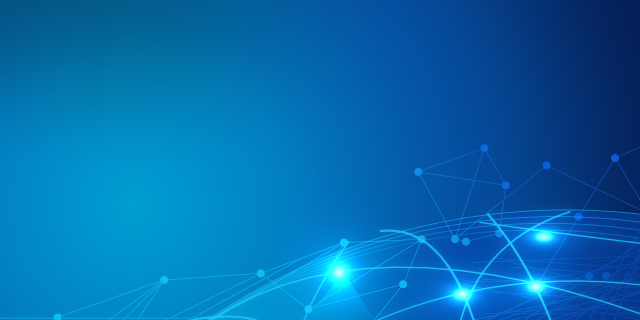
Give the GLSL for this background, as a WebGL 1 fragment shader.

```glsl
precision highp float;
// Blue gradient with a glowing globe of arcs and a web of linked nodes at the lower right.
uniform vec2 u_resolution;

vec2 p;       // position, canvas height = 1
float pixel;  // size of one pixel in the same units

float hash(float n) { return fract(sin(n * 127.1) * 43758.55); }

float cover(float dist, float halfWidth) {
  return clamp((halfWidth - dist) / pixel + 0.5, 0.0, 1.0);
}

float segmentDistance(vec2 a, vec2 b) {
  vec2 ab = b - a;
  return length(p - a - ab * clamp(dot(p - a, ab) / dot(ab, ab), 0.0, 1.0));
}

// Thin line from a to b
float link(vec2 a, vec2 b) { return 0.6 * cover(segmentDistance(a, b), 0.0013); }

// Thin line with a round node at its start
float strand(vec2 a, vec2 b) {
  return max(link(a, b), 0.85 * cover(length(p - a), 0.0125));
}

// Quadratic curve, with a soft halo
float arc(vec2 a, vec2 bend, vec2 b, float halfWidth) {
  float dist = 9.0;
  vec2 last = a;
  for (int i = 1; i <= 14; i++) {
    float t = float(i) / 14.0;
    vec2 next = mix(mix(a, bend, t), mix(bend, b, t), t);
    dist = min(dist, segmentDistance(last, next));
    last = next;
  }
  return 0.8 * cover(dist, halfWidth) + 0.14 * exp(-dist * 90.0);
}

// Bright hub: white core, cyan halo, flattened by stretch
vec3 hub(vec2 center, float stretch) {
  vec2 q = (p - center) * vec2(1.0, stretch);
  float r = dot(q, q);
  return vec3(0.7, 0.95, 0.9) * exp(-r * 2600.0)
       + vec3(0.04, 0.5, 0.55) * exp(-r * 480.0)
       + vec3(0.0, 0.14, 0.2) * exp(-r * 70.0);
}

vec3 backdrop() {
  float d = length(p - vec2(0.42, 0.36));
  vec3 col = mix(vec3(0.0, 0.62, 0.82), vec3(0.01, 0.47, 0.75), clamp(d / 0.6, 0.0, 1.0));
  col = mix(col, vec3(0.02, 0.31, 0.63), smoothstep(0.45, 1.1, d));
  col = mix(col, vec3(0.02, 0.12, 0.34), smoothstep(0.95, 1.75, d));
  float corner = smoothstep(0.45, 1.0, p.y) * (1.0 - smoothstep(0.3, 1.3, p.x));
  return col * mix(vec3(1.0), vec3(1.0, 0.82, 0.75), corner);
}

// Chain of nodes climbing from the lower left
float lowerWeb() {
  vec2 start = vec2(0.18, 0.008), rise = vec2(0.513, 0.125), crest = vec2(0.815, 0.146);
  vec2 top = vec2(1.075, 0.242), low = vec2(0.964, 0.034), mid = vec2(1.26, 0.112);
  vec2 right = vec2(1.318, 0.252);
  float web = link(vec2(0.0, 0.006), vec2(0.7, 0.006));
  web = max(web, max(strand(start, rise), strand(rise, crest)));
  web = max(web, max(strand(crest, top), strand(top, low)));
  web = max(web, max(strand(low, right), strand(mid, low)));
  web = max(web, max(strand(right, mid), link(top, right)));
  web = max(web, max(link(crest, low), link(mid, vec2(1.17, 0.0))));
  for (int i = 0; i < 3; i++) {
    float k = float(i);
    web = max(web, link(rise, vec2(0.34 + 0.045 * k, 0.0)));
    web = max(web, link(mix(crest, top, 0.5 * k), vec2(0.52 + 0.07 * k, 0.0)));
  }
  return web;
}

// Open constellation above the globe
float upperWeb() {
  vec2 west = vec2(1.307, 0.463), peak = vec2(1.514, 0.537), east = vec2(1.581, 0.421);
  vec2 base = vec2(1.422, 0.253), foot = vec2(1.56, 0.271), far = vec2(1.708, 0.483);
  vec2 edge = vec2(1.922, 0.506), rim = vec2(1.808, 0.323), twin = vec2(1.456, 0.245);
  float web = max(strand(west, peak), strand(peak, east));
  web = max(web, max(strand(east, foot), strand(base, west)));
  web = max(web, max(strand(foot, twin), strand(far, base)));
  web = max(web, max(strand(edge, rim), strand(rim, vec2(1.675, 0.104))));
  web = max(web, max(strand(twin, base), link(west, east)));
  web = max(web, max(link(peak, base), link(far, vec2(2.0, 0.345))));
  return max(web, max(link(edge, vec2(2.0, 0.54)), link(edge, vec2(2.01, 0.36))));
}

// Dense crossing lines and faint nodes at the lower right
float crossings() {
  float web = 0.0;
  for (int i = 0; i < 12; i++) {
    float k = float(i);
    vec2 a = vec2(1.48 + 0.04 * k, 0.0);
    vec2 b = vec2(2.0, 0.06 + 0.32 * hash(k + 3.0));
    web = max(web, 0.7 * link(a, b));
    web = max(web, 0.5 * link(vec2(1.45 + 0.25 * hash(k), 0.27 * hash(k + 8.0)), vec2(2.0, 0.02 * k)));
  }
  for (int i = 0; i < 2; i++)
    web = max(web, 0.5 * cover(length(p - vec2(1.842 + 0.052 * float(i), 0.138)), 0.0125));
  return web;
}

// Rim lines and meridians of the globe
float globeArcs() {
  float lines = 0.0;
  for (int i = 0; i < 4; i++) {
    float k = float(i);
    float ring = abs(length(p - vec2(1.77 - 0.03 * k, -1.656 - 0.012 * k)) - 2.0 + 0.009 * k);
    lines = max(lines, (0.65 - 0.1 * k) * cover(ring, 0.0013));
  }
  lines += arc(vec2(1.19, 0.278), vec2(1.38, 0.3), vec2(1.48, 0.0), 0.0035);
  lines += arc(vec2(1.525, 0.33), vec2(1.64, 0.2), vec2(1.72, 0.0), 0.0035);
  lines += arc(vec2(1.78, 0.338), vec2(1.51, 0.25), vec2(1.44, 0.0), 0.0025);
  lines += arc(vec2(1.09, 0.245), vec2(1.0, 0.12), vec2(0.95, 0.0), 0.002);
  lines += arc(vec2(0.66, 0.0), vec2(1.14, 0.32), vec2(2.0, 0.02), 0.0022);
  lines += arc(vec2(1.18, 0.0), vec2(1.56, 0.16), vec2(2.0, 0.11), 0.002);
  lines += arc(vec2(1.5, 0.305), vec2(1.75, 0.27), vec2(2.0, 0.24), 0.002);
  return lines + arc(vec2(0.6, 0.0), vec2(0.71, 0.022), vec2(0.8, 0.0), 0.003);
}

void main() {
  p = gl_FragCoord.xy / u_resolution.y;
  pixel = 1.0 / u_resolution.y;
  vec3 col = backdrop();

  // Globe body, cyan on the left and blue on the right
  float inside = cover(length(p - vec2(1.77, -1.656)), 2.0);
  vec3 body = mix(vec3(0.0, 0.64, 0.86), vec3(0.02, 0.27, 0.68), smoothstep(0.9, 1.5, p.x));
  col = mix(col, body, 0.55 * inside);

  // Beam falling from the left hub
  float drop = 0.148 - p.y;
  float beam = cover(abs(p.x - 1.075 + 0.1 * drop) - 0.75 * drop, 0.0);
  col += vec3(0.0, 0.13, 0.12) * beam * (1.0 - smoothstep(0.0, 0.2, drop));

  // Lines shift from cyan to blue toward the upper right
  float shade = smoothstep(1.1, 2.0, p.x + 0.9 * max(p.y - 0.2, 0.0));
  vec3 lineColor = mix(vec3(0.06, 0.78, 0.96), vec3(0.05, 0.38, 0.9), shade);
  float web = max(max(lowerWeb(), upperWeb()), crossings());
  col = mix(col, lineColor, web);
  col = mix(col, vec3(0.12, 0.78, 0.98), min(globeArcs(), 1.0) * 0.85);

  col += hub(vec2(1.06, 0.148), 1.0) + hub(vec2(1.445, 0.08), 1.5);
  col += hub(vec2(1.675, 0.104), 1.5) + hub(vec2(1.70, 0.26), 1.8);
  gl_FragColor = vec4(min(col, 1.0), 1.0);
}
```
